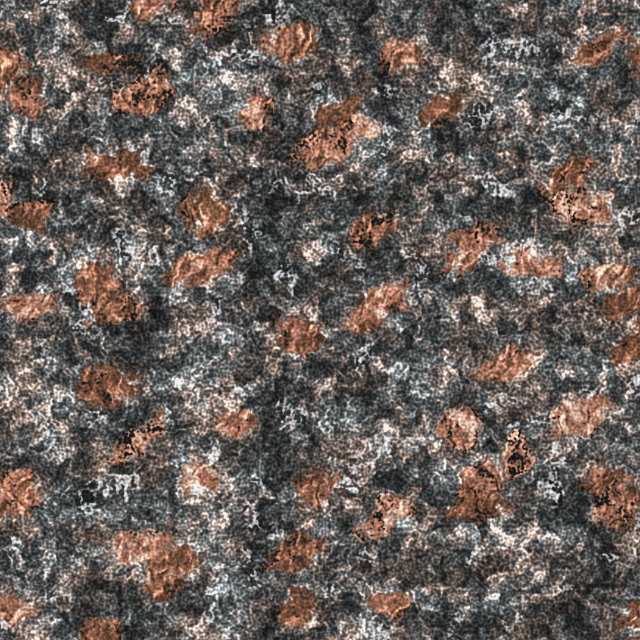
Give the GLSL for this texture, as a Shadertoy shader.

```glsl
const float CRYSTAL_GRID = 9.0;      // feldspar cells across the canvas
const float CRYSTAL_SHARE = 0.56;    // chance that a cell holds a crystal
const float CRYSTAL_TILT = 0.25;
const float STREAK_ANGLE = 1.15;
const float GRAIN_GRID = 46.0;       // mineral grains across the canvas
const float BASE_LUMA = 0.325;
const float CONTRAST = 1.0;
const vec3 COOL_TINT = vec3(0.96, 1.00, 1.01);
const vec3 WARM_TINT = vec3(1.13, 0.99, 0.91);
const vec3 RUST = vec3(0.43, 0.28, 0.20);
const vec3 SALMON = vec3(0.72, 0.48, 0.38);
const vec3 PALE_PINK = vec3(0.80, 0.67, 0.60);
const vec3 QUARTZ = vec3(0.70, 0.71, 0.72);

vec3 hash3(vec2 p) {
    vec3 q = fract(p.xyx * vec3(0.1031, 0.1030, 0.0973));
    q += dot(q, q.yxz + 33.33);
    return fract((q.xxy + q.yzz) * q.zyx);
}

vec2 gradientAt(vec2 cell) {
    float angle = 6.2832 * hash3(cell + 17.0).x;
    return vec2(cos(angle), sin(angle));
}

float gradientNoise(vec2 p) {
    vec2 i = floor(p), f = p - i;
    vec2 u = f * f * f * (f * (f * 6.0 - 15.0) + 10.0);
    vec2 e = vec2(1.0, 0.0);
    float a = dot(gradientAt(i), f);
    float b = dot(gradientAt(i + e.xy), f - e.xy);
    float c = dot(gradientAt(i + e.yx), f - e.yx);
    float d = dot(gradientAt(i + e.xx), f - e.xx);
    return mix(mix(a, b, u.x), mix(c, d, u.x), u.y);
}

vec2 noise2(vec2 p) {
    return vec2(gradientNoise(p), gradientNoise(p + 71.3));
}

mat2 rotation(float angle) {
    float c = cos(angle), s = sin(angle);
    return mat2(c, -s, s, c);
}

// Soft-edged cellular grains: x is brightness, y is warmth, both about -0.5 to 0.5
vec2 grains(vec2 p) {
    vec2 cell = floor(p), sum = vec2(0.0);
    float total = 0.0;
    for (int y = -1; y <= 1; y++)
    for (int x = -1; x <= 1; x++) {
        vec2 id = cell + vec2(x, y);
        vec3 h = hash3(id + 5.0);
        vec2 d = id + h.xy - p;
        float weight = exp(-14.0 * dot(d, d)) + 1e-6;
        sum += weight * (vec2(h.z, hash3(id + 90.0).x) - 0.5);
        total += weight;
    }
    return sum / total;
}

// Scattered ragged crystals: x is coverage, y is shade, z is streak direction
vec3 crystals(vec2 p, float raggedness) {
    vec2 cell = floor(p);
    vec3 best = vec3(0.0);
    for (int y = -1; y <= 1; y++)
    for (int x = -1; x <= 1; x++) {
        vec2 id = cell + vec2(x, y);
        vec3 place = hash3(id + 31.0), form = hash3(id + 57.0);
        if (place.z > CRYSTAL_SHARE) continue;
        vec2 d = rotation(CRYSTAL_TILT + 0.9 * (form.x - 0.5)) * (p - id - place.xy);
        vec2 radius = vec2(mix(0.25, 0.53, form.y), mix(0.17, 0.30, form.z));
        float cover = 1.0 - smoothstep(0.82, 1.12, length(d / radius) + raggedness);
        if (cover > best.x)
            best = vec3(cover, fract(form.x * 7.0 + form.z), STREAK_ANGLE + form.z - 0.5);
    }
    return best;
}

void mainImage(out vec4 fragColor, in vec2 fragCoord) {
    vec2 uv = fragCoord / iResolution.y;
    vec2 warped = uv + 0.016 * noise2(uv * 24.0) + 0.008 * noise2(uv * 75.0);

    // Mineral brightness, from broad clouds to fine crumbs
    float cloud = gradientNoise(uv * vec2(8.0, 11.0) + 3.0);
    float blotch = gradientNoise(warped * 34.0 + 11.0);
    float crumb = gradientNoise(warped * 95.0 + 23.0);
    float speck = gradientNoise(uv * 205.0 + 41.0);
    vec2 grain = grains(warped * GRAIN_GRID);
    float fine = 0.95 * crumb + 1.05 * speck;
    float tone = 0.75 * cloud + 0.8 * blotch + 0.75 * grain.x + fine;
    float luma = BASE_LUMA * exp(CONTRAST * tone);

    // Grey groundmass, warmer in its paler parts
    float warmth = smoothstep(-0.25, 0.55, 0.7 * grain.y + 0.4 * tone
        + 0.8 * gradientNoise(uv * 13.0 + 60.0));
    vec3 color = luma * mix(COOL_TINT, WARM_TINT, warmth);

    // Clusters of bright quartz flecks
    float cluster = gradientNoise(warped * 19.0 + 83.0) + 0.35 * grain.x;
    float flecks = smoothstep(0.22, 0.42, cluster) * smoothstep(-0.15, 0.25, crumb + 0.6 * speck);
    color = mix(color, QUARTZ * exp(0.5 * fine), 0.75 * flecks);

    // Streaked rust and salmon feldspar
    vec3 crystal = crystals(warped * CRYSTAL_GRID, 0.55 * blotch + 0.5 * crumb);
    vec2 along = rotation(crystal.z) * warped;
    float streak = gradientNoise(along * vec2(32.0, 130.0));
    float shade = crystal.y + 0.9 * streak + 0.5 * blotch;
    vec3 feldspar = mix(RUST, SALMON, smoothstep(0.1, 0.8, shade));
    feldspar = mix(feldspar, PALE_PINK, 0.8 * smoothstep(0.75, 1.25, shade + 0.5 * grain.x));
    feldspar *= exp(0.55 * fine + 0.4 * streak + 0.25 * grain.x);
    float cover = crystal.x * smoothstep(-0.75, -0.2, tone + 0.2);
    color = mix(color, feldspar, 0.88 * cover);

    fragColor = vec4(clamp(color, 0.04, 0.95), 1.0);
}
```
